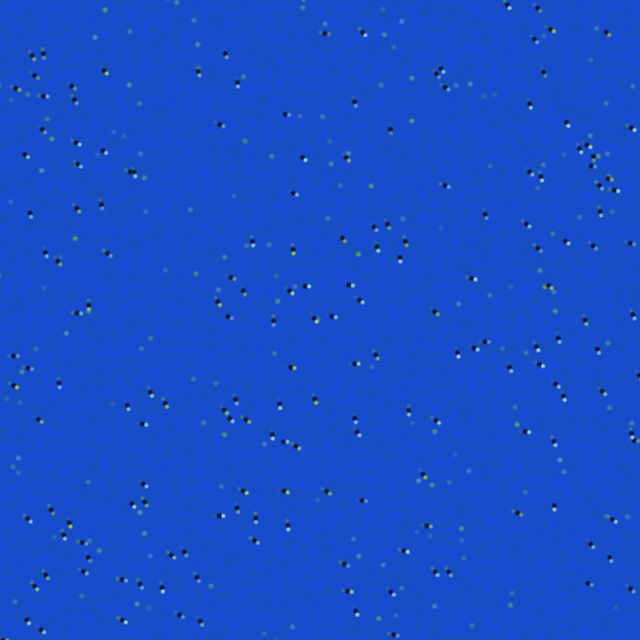
This texture is drawn by a three.js fragment shader. Its source:

```glsl
varying vec2 vUv;

const vec3 BASE_BLUE = vec3(0.09, 0.30, 0.79);
const vec3 GRAIN_SHIFT = vec3(0.004, -0.012, 0.055);
const vec3 PIT_DARK = vec3(0.02, 0.08, 0.17);
const vec3 GLINT_PALE = vec3(0.66, 0.86, 0.90);
const vec3 GLINT_LIME = vec3(0.62, 0.78, 0.24);
const vec3 FLECK_BLUE = vec3(0.30, 0.56, 0.82);
const vec3 FLECK_GREEN = vec3(0.36, 0.62, 0.40);

const float GRAIN_FREQ = 128.0;
const float CELLS = 48.0;
const float PIT_CHANCE = 0.078;
const float FLECK_CHANCE = 0.085;
const float PIT_RADIUS = 0.0058;
const float GLINT_RADIUS = 0.0050;
const float GLINT_DISTANCE = 0.0062;
const float GLINT_ANGLE = -0.75;
const float GLINT_SPREAD = 1.6;
const float FLECK_RADIUS = 0.0062;

float hash(vec2 p) {
  return fract(sin(dot(p, vec2(127.1, 311.7))) * 43758.5453);
}

vec2 hash2(vec2 p) {
  return vec2(hash(p + 17.3), hash(p + 61.9));
}

float valueNoise(vec2 p) {
  vec2 cell = floor(p);
  vec2 f = fract(p);
  f = f * f * (3.0 - 2.0 * f);
  float low = mix(hash(cell), hash(cell + vec2(1.0, 0.0)), f.x);
  float high = mix(hash(cell + vec2(0.0, 1.0)), hash(cell + vec2(1.0)), f.x);
  return mix(low, high, f.y);
}

// Soft round dot, 1 at the centre and 0 at the radius
float dotMask(vec2 offset, float radius) {
  return 1.0 - smoothstep(0.2 * radius, radius, length(offset));
}

// Faint light flecks
vec3 addFleck(vec3 color, vec2 uv, vec2 cell) {
  vec2 id = cell + 211.0;
  if (hash(id) > FLECK_CHANCE) return color;
  vec2 offset = uv - (cell + hash2(id)) / CELLS;
  vec3 tint = mix(FLECK_BLUE, FLECK_GREEN, hash(id + 5.7));
  float strength = mix(0.25, 0.95, hash(id + 9.1));
  return mix(color, tint, strength * dotMask(offset, FLECK_RADIUS));
}

// Dark pits with a glint at the lower right and a weak one opposite
vec3 addPit(vec3 color, vec2 uv, vec2 cell) {
  if (hash(cell + 3.1) > PIT_CHANCE) return color;
  vec2 offset = uv - (cell + hash2(cell)) / CELLS;
  float angle = GLINT_ANGLE + GLINT_SPREAD * (hash(cell + 7.7) - 0.5);
  vec2 glintShift = GLINT_DISTANCE * vec2(cos(angle), sin(angle));
  float lime = smoothstep(0.35, 1.0, hash(cell + 11.3));
  vec3 glint = mix(GLINT_PALE, GLINT_LIME, lime);
  float strength = mix(0.45, 1.0, hash(cell + 23.9));
  float echo = 0.6 * hash(cell + 31.4);

  color = mix(color, FLECK_GREEN, echo * dotMask(offset + 1.2 * glintShift, GLINT_RADIUS));
  color = mix(color, PIT_DARK, dotMask(offset, PIT_RADIUS));
  return mix(color, glint, strength * dotMask(offset - glintShift, GLINT_RADIUS));
}

void main() {
  // Fine grain of the ground
  float grain = 2.0 * valueNoise(vUv * GRAIN_FREQ) - 1.0;
  vec3 color = BASE_BLUE + GRAIN_SHIFT * grain;

  // Scattered specks from the neighbouring cells
  vec2 home = floor(vUv * CELLS);
  for (int y = -1; y <= 1; y++) {
    for (int x = -1; x <= 1; x++) {
      vec2 cell = home + vec2(float(x), float(y));
      color = addFleck(color, vUv, cell);
      color = addPit(color, vUv, cell);
    }
  }

  gl_FragColor = vec4(color, 1.0);
}
```
